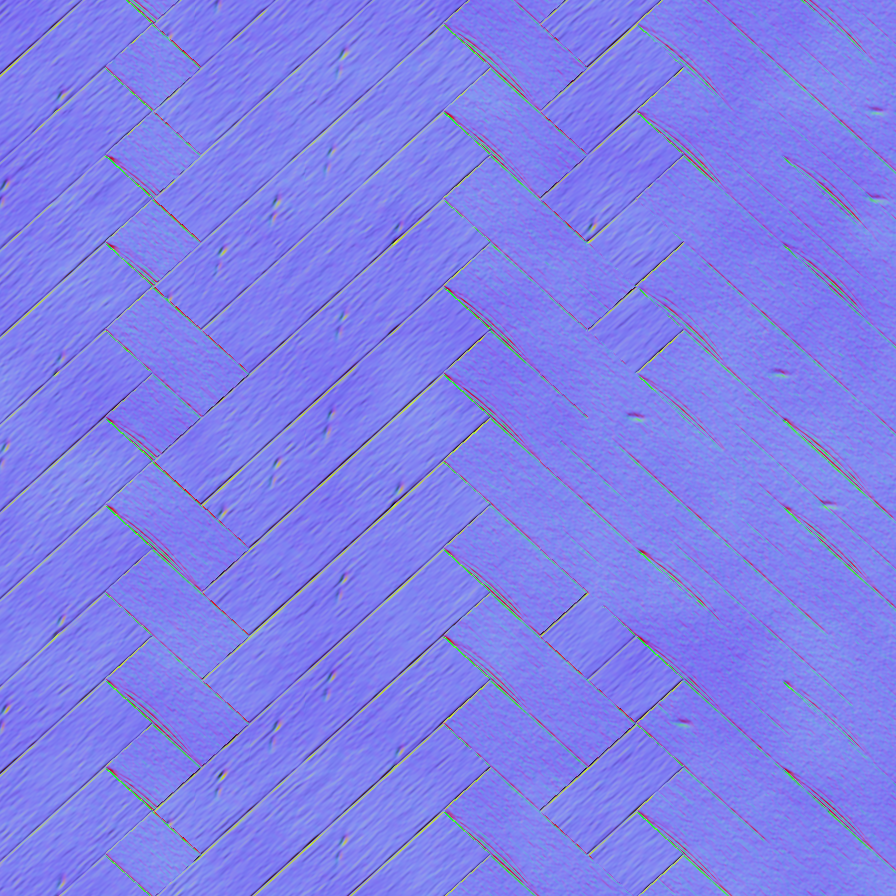
Give the GLSL for this texture map, as a Shadertoy shader.

```glsl
// Normal map of worn herringbone planks with grooves, wood grain, knots and cracked edges.

const vec2 LATTICE_STEP = vec2(0.0539, 0.0488);   // half diagonals of one plank square
const vec2 LATTICE_ORIGIN = vec2(0.117, 0.0755);  // measured from the top left
const float SLOPE_STEP = 0.0011;                  // sampling distance for the relief
const float GROOVE_WIDTH = 0.019;
const float GROOVE_DEPTH = 0.85;
const float SEAM_DEPTH = 0.55;
const float WEAR_DEPTH = 0.75;
const float WEAR_LENGTH = 2.1;
const float WEAR_BOW = 0.075;
const float RISING_GRAIN = 0.36;
const float FALLING_GRAIN = 0.27;
const float KNOT_DEPTH = 1.1;
const float BROAD_TINT = 0.13;
const vec3 FLAT_COLOR = vec3(0.505, 0.505, 0.95);
const vec2 RELIEF_GAIN = vec2(0.36, 0.46);
const float BLUE_LOSS = 0.8;
const float PI = 3.14159265;

float hash(vec2 p) {
    return fract(sin(dot(p, vec2(127.1, 311.7))) * 43758.5453);
}

float noise(vec2 p) {
    vec2 i = floor(p), f = fract(p);
    f = f * f * (3.0 - 2.0 * f);
    return mix(mix(hash(i), hash(i + vec2(1, 0)), f.x),
               mix(hash(i + vec2(0, 1)), hash(i + vec2(1, 1)), f.x), f.y);
}

// Soft line profile and round dent
float ridge(float d, float width) { return exp(-d * d / (width * width)); }
float dent(vec2 d) { return exp(-dot(d, d)); }

// Planks running up to the right
float risingPlank(vec2 q, float a, float b, float row, float column) {
    float peak = column < 0.5 ? 0.0 : (column < 7.5 ? 7.0 : 11.0);
    float kind = mod(row + peak + 2.0, 3.0);
    float x = q.x - peak;

    // Long, slightly wavy grain, rougher in bands
    float wave = a + 0.06 * noise(vec2(b * 1.7, a * 3.0));
    float strength = 0.45 + 1.1 * noise(vec2(b * 0.8, a * 4.0) + 17.0);
    float h = RISING_GRAIN * strength * noise(vec2(b * 4.5, wave * 21.0));
    h += 0.2 * noise(vec2(b * 13.0, a * 27.0));
    h += 0.35 * noise(vec2(b * 1.5, wave * 8.0) + 5.0);

    // Groove along the plank
    float edge = round(a);
    float depth = GROOVE_DEPTH * mix(0.5, 1.0, hash(vec2(edge, peak)));
    depth *= 0.7 + 0.6 * noise(vec2(b * 3.0, edge * 3.7));
    h -= depth * ridge(a - edge, GROOVE_WIDTH);

    // Knots: a chain on one plank in three, single ones on the rest
    float center = kind < 0.5 ? -2.3 - 1.13 * clamp(round((-2.3 - x) / 1.13), 0.0, 3.0)
                 : (kind < 1.5 ? -0.9 : -2.05);
    float across = kind > 0.5 && kind < 1.5 ? 0.86 : 0.3;
    vec2 d = vec2(x - center, fract(a) - across);
    h -= KNOT_DEPTH * (dent(d / vec2(0.07, 0.05)) + 0.7 * dent((d - vec2(-0.1, 0.16)) / 0.06));
    h -= 0.12 * dent(d / vec2(0.7, 0.15)) * sin(d.y * 60.0 + 3.0 * d.x);
    return h;
}

// Planks running down to the right
float fallingPlank(vec2 q, float a, float b, float row, float column) {
    float start = column < 4.0 ? 0.0 : (column < 11.5 ? 7.0 : (column < 14.5 ? 11.0 : 14.0));
    float h = FALLING_GRAIN * noise(vec2(a * 11.0, b * 25.0));
    h += 0.22 * noise(vec2(a * 24.0, b * 31.0) + 9.0);
    h += 0.3 * noise(vec2(a * 2.5, b * 10.0) + 3.0);

    // Seam, fading in places toward the right
    float edge = round(b);
    float offset = b - edge;
    float fade = column > 9.5 ? smoothstep(0.25, 0.6, noise(vec2(q.x * 0.7, edge * 5.3))) : 1.0;
    h -= SEAM_DEPTH * fade * ridge(offset, GROOVE_WIDTH);

    // Bowed, ragged crack beside two seams out of three
    float t = clamp((q.x - start) / WEAR_LENGTH, 0.0, 1.0);
    float worn = step(0.5, mod(edge - start, 3.0)) * smoothstep(0.0, 0.08, t) * smoothstep(1.0, 0.7, t);
    float bow = WEAR_BOW * sin(PI * t) * mix(0.7, 1.2, hash(vec2(edge, start)));
    float ragged = 0.5 + 0.7 * noise(vec2(q.x * 6.0, edge * 3.1));
    h -= WEAR_DEPTH * worn * ragged * ridge(offset + bow, GROOVE_WIDTH);
    h -= 0.35 * worn * ragged * (ridge(offset, GROOVE_WIDTH) + ridge(offset + bow * 2.2, GROOVE_WIDTH));

    // Faint hairline and scattered knots on the right
    float right = step(9.5, column);
    float hairline = smoothstep(0.55, 0.75, noise(vec2(q.x * 0.8, row * 7.1 + 3.0)));
    h -= 0.35 * right * hairline * ridge(fract(b) - 0.55, GROOVE_WIDTH * 0.9);
    float knot = right * step(0.87, hash(vec2(row, column) + 4.7));
    vec2 d = vec2(q.x - column, q.y - (2.0 * row + column + 1.0));
    return h - KNOT_DEPTH * knot * dent((d - vec2(0.0, 0.15 * d.x)) / vec2(0.18, 0.07));
}

// Picks the plank direction for each square of the lattice
float height(vec2 p) {
    vec2 q = (p - LATTICE_ORIGIN) / LATTICE_STEP;
    float a = 0.5 * (q.y + q.x), b = 0.5 * (q.y - q.x);
    float rowA = floor(a), rowB = floor(b), column = rowA - rowB;
    float centerY = LATTICE_ORIGIN.y + LATTICE_STEP.y * (rowA + rowB + 1.0);
    float longer = step(0.6, hash(vec2(rowB, 2.0)));
    bool leftStrip = column > 0.5 && column < 1.5 + longer;
    bool patchArea = column > 9.5 + longer && column < 11.5 && abs(centerY - 0.54) > 0.13;
    bool falling = leftStrip || (column > 7.5 && !patchArea);
    return falling ? fallingPlank(q, a, b, rowB, column) : risingPlank(q, a, b, rowA, column);
}

void mainImage(out vec4 fragColor, in vec2 fragCoord) {
    vec2 p = fragCoord / iResolution.xy;
    p.y = 1.0 - p.y;

    // Relief slope, encoded as a tangent-space normal
    vec2 e = vec2(SLOPE_STEP, 0.0);
    vec2 slope = vec2(height(p + e.xy) - height(p - e.xy), height(p + e.yx) - height(p - e.yx));
    vec3 color = FLAT_COLOR + vec3(RELIEF_GAIN * slope, -BLUE_LOSS * dot(slope, slope));

    // Broad unevenness of the boards
    float broad = 0.6 * noise(p * 11.0) + 0.4 * noise(p * 27.0 + 8.0) - 0.5;
    color.rg += BROAD_TINT * broad * vec2(0.35, 1.0);
    fragColor = vec4(clamp(color, vec3(0.04, 0.04, 0.2), vec3(1.0)), 1.0);
}
```
